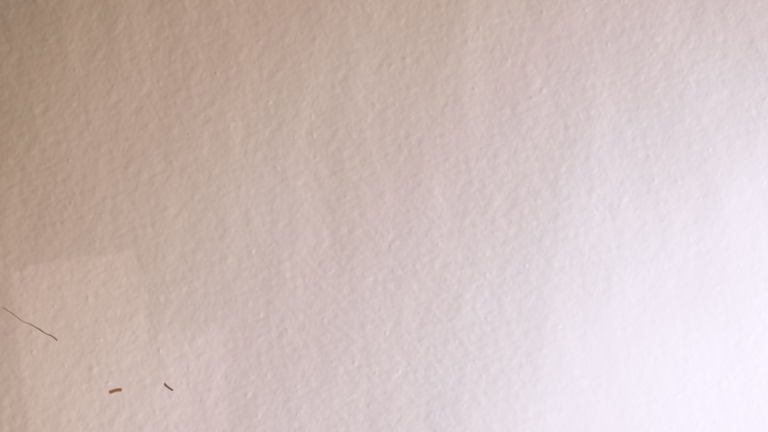
Write a Shadertoy shader that draws this texture.

```glsl
// Old painted plaster wall, lit softly from the lower right.
// A light field picks colours from a ramp; an embossed height field of grain,
// trowel waves and pimples adds relief, with repainted patches and scratches.

const vec3 RAMP[7] = vec3[7](
    vec3(0.65, 0.55, 0.47), vec3(0.72, 0.62, 0.56), vec3(0.77, 0.69, 0.65),
    vec3(0.82, 0.75, 0.75), vec3(0.87, 0.83, 0.85), vec3(0.94, 0.91, 0.95),
    vec3(0.97, 0.95, 0.995));
const vec3 MARK_COLOR = vec3(0.34, 0.23, 0.18);
const vec3 CHIP_COLOR = vec3(0.50, 0.30, 0.17);
const vec3 PATCH_TINT = vec3(0.030, 0.026, 0.028);
const vec2 LIGHT_DIR = vec2(0.94, -0.34);
const float RELIEF_STEP = 0.004;   // emboss distance, in canvas heights
const float RELIEF_GAIN = 0.85;
const float GRAIN = 0.085;
const float WAVES = 0.24;
const float STREAKS = 0.085;
const float PIMPLES = 0.085;

float hash(vec2 p) {
    vec3 q = fract(vec3(p.xyx) * 0.1031);
    q += dot(q, q.yzx + 33.33);
    return fract((q.x + q.y) * q.z);
}

float noise(vec2 p) {
    vec2 i = floor(p), f = p - i;
    f = f * f * f * (f * (f * 6.0 - 15.0) + 10.0);
    return mix(mix(hash(i), hash(i + vec2(1, 0)), f.x),
               mix(hash(i + vec2(0, 1)), hash(i + vec2(1, 1)), f.x), f.y);
}

vec2 rotate(vec2 p, float a) {
    float c = cos(a), s = sin(a);
    return vec2(c * p.x - s * p.y, s * p.x + c * p.y);
}

// Sparse raised dots, at most one per cell and kept inside it
float pimples(vec2 p) {
    float h = 0.0;
    for (int k = 0; k < 2; k++) {
        float scale = 11.0 + 10.0 * float(k);
        vec2 q = rotate(p, 0.4 + float(k)) * scale + 40.0 * float(k) + 60.0;
        vec2 id = floor(q);
        vec2 center = 0.3 + 0.4 * vec2(hash(id + 3.1), hash(id + 7.7));
        vec2 d = rotate(q - id - center, hash(id + 5.3) * 2.0);
        float radius = mix(0.08, 0.17, hash(id + 9.2));
        float bump = smoothstep(1.0, 0.0, length(d * vec2(1.0, 0.7)) / radius);
        h += bump * step(0.76, hash(id)) * mix(0.3, 1.0, hash(id + 1.9));
    }
    return h;
}

float plasterHeight(vec2 p) {
    vec2 bent = p + 0.03 * vec2(noise(p * 6.0), noise(p * 6.0 + 31.0));
    float h = GRAIN * (noise(rotate(p, 0.6) * 62.0 + 90.0)
                     + 0.5 * noise(rotate(p, 1.1) * 125.0 + 200.0));
    h += WAVES * (noise(bent * vec2(13.0, 4.0) + 20.0)
                + 0.35 * noise(rotate(bent, -0.3) * vec2(30.0, 14.0) + 70.0));
    // Fine slanting trowel streaks, strongest low in the middle
    float area = exp(-5.0 * dot(p - vec2(0.95, 0.32), p - vec2(0.95, 0.32)));
    h += STREAKS * area * noise(rotate(p, 0.65) * vec2(28.0, 100.0) + 150.0);
    return h + PIMPLES * pimples(p);
}

// Light level: 0 in the dark upper left, 1 and over in the lower right
float lightLevel(vec2 uv, vec2 p) {
    float level = 0.33 + 0.80 * uv.x - 0.38 * pow(uv.y, 1.5) - 0.1 * uv.x * uv.y;
    vec2 d = p - vec2(1.0, 0.24) * vec2(p.x / max(uv.x, 1e-4), 1.0);
    level += 0.16 * exp(-3.0 * dot(d, d)) - 0.10 * exp(-14.0 * uv.x);
    level += 0.07 * (noise(p * vec2(5.0, 2.0) + 12.0) - 0.5);
    return level + 0.04 * (noise(p * vec2(11.0, 6.0) + 50.0) - 0.5);
}

// Two overlapping strips of newer paint with ragged brushed edges
float paintPatch(vec2 p) {
    float ragged = 0.012 * (noise(p * 45.0) - 0.5);
    float brush = 0.05 * (noise(vec2(p.x * 65.0, p.y * 5.0)) - 0.5);
    float top = smoothstep(0.006, -0.006, p.y - 0.372 - 0.16 * p.x + ragged);
    float left = smoothstep(-0.008, 0.008, p.x - 0.069 + 0.13 * p.y + ragged);
    float right = smoothstep(0.02, -0.02, p.x - 0.40 + 0.22 * p.y + ragged);
    float low = smoothstep(0.015, -0.015, p.y - 0.235 + brush)
              * smoothstep(0.008, -0.008, p.x - 0.518 + ragged)
              * smoothstep(0.35, 0.39, p.x);
    return max(top * left * right, 0.8 * low);
}

float segment(vec2 p, vec2 a, vec2 b, float width) {
    vec2 ab = b - a;
    float t = clamp(dot(p - a, ab) / dot(ab, ab), 0.0, 1.0);
    return smoothstep(width + 0.002, width - 0.002, length(p - a - ab * t));
}

void mainImage(out vec4 fragColor, in vec2 fragCoord) {
    vec2 uv = fragCoord / iResolution.xy;
    vec2 p = fragCoord / iResolution.y;

    // Base colour along the light ramp
    float level = lightLevel(uv, p) * 5.0;
    vec3 color = RAMP[0] * (1.0 + 0.12 * min(level, 0.0));
    for (int i = 1; i < 7; i++)
        color = mix(color, RAMP[i], clamp(level - float(i - 1), 0.0, 1.0));
    color += PATCH_TINT * paintPatch(p);

    // Relief, washed out where the light is strong
    float slope = plasterHeight(p) - plasterHeight(p + RELIEF_STEP * LIGHT_DIR);
    color += slope * RELIEF_GAIN * mix(1.0, 0.35, smoothstep(3.5, 5.5, level));

    // Broken scratch, nick and chip
    vec2 w = p + 0.008 * (vec2(noise(p * 40.0), noise(p * 40.0 + 9.0)) - 0.5);
    float scratch = segment(w, vec2(0.01, 0.287), vec2(0.13, 0.212), 0.0012);
    scratch *= 0.25 + 0.6 * noise(p * 50.0 + 17.0);
    float nick = segment(w, vec2(0.383, 0.112), vec2(0.402, 0.101), 0.002);
    float chip = segment(w, vec2(0.257, 0.093), vec2(0.279, 0.094), 0.0035);
    color = mix(color, MARK_COLOR, max(scratch, 0.8 * nick));
    color = mix(color, CHIP_COLOR, 0.8 * chip);
    fragColor = vec4(clamp(color, 0.0, 1.0), 1.0);
}
```
